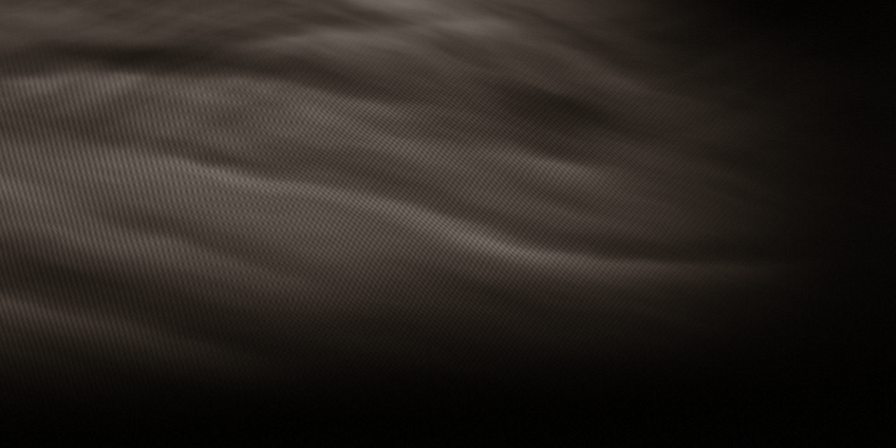
Give the GLSL for this background, as a WebGL 1 fragment shader.

```glsl
precision highp float;
// Dim brown cloth lying in soft folds, fading to black below and to the right.
// Broad pools of light are summed with curved fold profiles, then streaked by
// stretched noise, covered with a fine twill weave and tinted by brightness.
uniform vec2 u_resolution;

float hash(vec2 p) {
  return fract(sin(dot(p, vec2(127.1, 311.7))) * 43758.5453);
}

float noise(vec2 p) {
  vec2 i = floor(p), f = fract(p);
  f = f * f * (3.0 - 2.0 * f);
  return mix(mix(hash(i), hash(i + vec2(1.0, 0.0)), f.x),
             mix(hash(i + vec2(0.0, 1.0)), hash(i + 1.0), f.x), f.y);
}

float fbm(vec2 p) {
  float sum = 0.0, amp = 0.5;
  for (int i = 0; i < 4; i++) {
    sum += amp * noise(p);
    p = p * 2.03 + 17.3;
    amp *= 0.5;
  }
  return sum;
}

// Soft elliptical pool of light
float pool(vec2 p, vec2 center, vec2 radius) {
  vec2 d = (p - center) / radius;
  return exp(-dot(d, d));
}

// Curved crest from a to b: crisp above, long falloff below, shadow behind
float fold(vec2 p, vec2 a, vec2 b, float sag, float width) {
  float t = (p.x - a.x) / (b.x - a.x);
  float d = (p.y - mix(a.y, b.y, t) + sag * 4.0 * t * (1.0 - t)) / width;
  float crest = exp(-d * d * (d > 0.0 ? 2.5 : 0.35));
  float shadow = exp(-(d - 1.9) * (d - 1.9) * 0.7);
  float ends = smoothstep(0.0, 0.25, t) * (1.0 - smoothstep(0.65, 1.0, t));
  return (crest - 0.45 * shadow) * ends;
}

void main() {
  vec2 p = gl_FragCoord.xy / u_resolution.y;
  p.x *= 2.0 * u_resolution.y / u_resolution.x;

  // Gentle warp keeps the folds from looking drawn with a ruler
  vec2 q = p + vec2(0.0, 0.05) * (fbm(p * vec2(3.5, 6.0)) - 0.47);

  // Broad light and hollows
  float light = 0.185;
  light += 0.08 * pool(p, vec2(0.15, 0.62), vec2(0.65, 0.20));
  light += 0.06 * pool(p, vec2(0.85, 0.60), vec2(0.55, 0.22));
  light += 0.15 * pool(q, vec2(0.96, 0.98), vec2(0.30, 0.09));
  light += 0.04 * pool(p, vec2(0.20, 0.98), vec2(0.45, 0.08));
  light -= 0.06 * pool(q, vec2(0.28, 0.88), vec2(0.25, 0.03));
  light -= 0.08 * pool(q, vec2(1.27, 0.75), vec2(0.15, 0.07));
  light -= 0.04 * pool(q, vec2(0.15, 0.39), vec2(0.40, 0.06));

  // Main folds, from the top down
  light += 0.06 * fold(q, vec2(0.45, 0.87), vec2(1.25, 0.94), -0.02, 0.020);
  light += 0.10 * fold(q, vec2(-0.30, 0.80), vec2(1.15, 0.70), -0.06, 0.024);
  light += 0.05 * fold(q, vec2(1.20, 0.90), vec2(1.80, 0.70), 0.02, 0.025);
  light += 0.04 * fold(q, vec2(0.75, 0.71), vec2(1.50, 0.60), 0.02, 0.020);
  light += 0.09 * fold(q, vec2(0.05, 0.70), vec2(1.35, 0.41), -0.02, 0.026);
  light += 0.09 * fold(q, vec2(0.85, 0.51), vec2(1.95, 0.43), 0.06, 0.022);
  light += 0.05 * fold(q, vec2(-0.30, 0.65), vec2(0.90, 0.29), -0.01, 0.030);
  light += 0.09 * fold(q, vec2(-0.35, 0.38), vec2(0.85, 0.12), -0.02, 0.035);

  // Silky creases drift downward; shorter wrinkles curl across the top
  float drift = q.y + 0.24 * q.x + 0.04 * sin(2.6 * q.x + 4.0 * q.y);
  float creases = fbm(vec2(q.x * 2.6, drift * 19.0)) - 0.47;
  float curl = q.y - 0.10 * sin(4.5 * q.x - 1.5);
  float wrinkles = fbm(vec2(q.x * 5.0 + 9.0, curl * 24.0)) - 0.47;
  light *= 1.0 + 0.55 * creases + 0.50 * wrinkles * smoothstep(0.55, 0.85, p.y);

  // Twill weave: steep ribs on the left, a finer checker further right
  vec2 thread = 6.2832 * vec2(p.x * 76.0 + drift * 24.0, drift * 78.0 - p.x * 12.0);
  float ribs = sin(thread.x) * (0.8 + 0.3 * sin(thread.y));
  float checker = 1.2 * sin(thread.x) * sin(thread.y);
  float weave = mix(ribs, checker, smoothstep(0.2, 0.9, p.x));
  float inFocus = smoothstep(0.95, 0.72, p.y) * smoothstep(2.0, 1.0, p.x);
  light *= 1.0 + 0.16 * weave * inFocus;

  // Fade into darkness at the bottom, right and upper right corner
  light *= smoothstep(0.06, 0.50, p.y + 0.05 * (1.0 - p.x));
  light *= 1.0 - 0.85 * smoothstep(1.25, 1.98, p.x);
  light *= 1.0 - 0.92 * pool(q, vec2(1.78, 1.05), vec2(0.42, 0.22));
  light = max(1.12 * light, 0.0) + 0.012;

  // Shadows are warmer than highlights; slight grain avoids banding
  vec3 tint = mix(vec3(1.0, 0.79, 0.60), vec3(1.0, 0.91, 0.85), clamp(light / 0.4, 0.0, 1.0));
  float grain = (hash(floor(p * 256.0)) - 0.5) * 0.012;
  gl_FragColor = vec4(light * tint + grain, 1.0);
}
```
